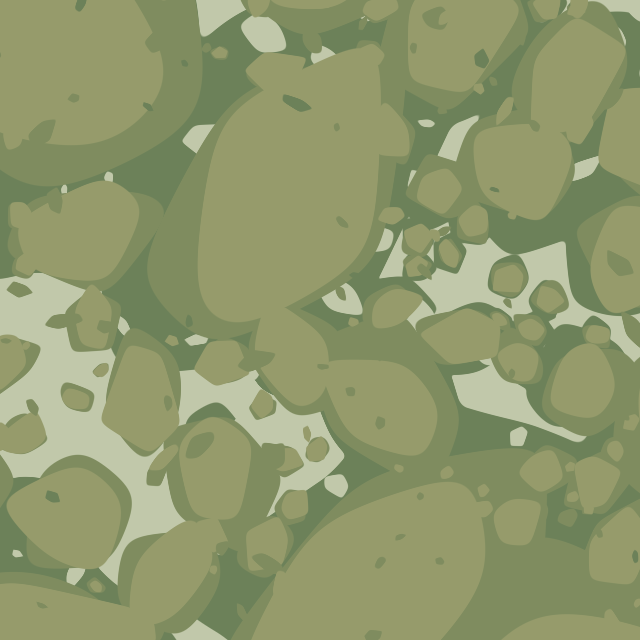
This pattern is drawn by a Shadertoy shader. Its source:

```glsl
// Flat camouflage of rounded pebbles with offset rims, pale gaps and small flecks.

const vec3 PALE  = vec3(0.755, 0.785, 0.665);
const vec3 DARK  = vec3(0.425, 0.507, 0.350);
const vec3 MID   = vec3(0.498, 0.550, 0.373);
const vec3 OLIVE = vec3(0.588, 0.608, 0.420);

const float TAU = 6.2832;
const int   LEVELS = 4;
const vec4  CELL = vec4(0.42, 0.20, 0.105, 0.052);   // grid pitch, big to tiny
const vec4  PRESENCE = vec4(0.75, 0.80, 0.75, 0.35); // chance that a cell holds a stone
const vec2  STONE_RADIUS = vec2(0.27, 0.42);         // in cells
const vec2  RIM_SCALE  = vec2(1.05, 1.36);           // mid tone around the core
const vec2  HALO_SCALE = vec2(1.30, 1.72);           // dark tone around the rim
const float JITTER = 0.40;
const float SPACING = 1.15;                          // clearance kept from larger stones
const float SHIFT = 0.34;                            // rim offset, in stone radii
const float MELT = 0.14;                             // softness of merging halos
const float CHANNEL_PITCH = 0.30;                    // size of the pale clearings
const float CHANNEL_DEPTH = 0.042;                   // how far they eat into halos
const float FIELD_ANGLE = 0.47;

vec3 hash3(vec2 cell, float salt) {
    vec3 q = fract(vec3(cell, salt) * vec3(0.1031, 0.1030, 0.0973));
    q += dot(q, q.yxz + 33.33);
    return fract((q.xxy + q.yxx) * q.zyx);
}

vec2 rotate(vec2 p, float a) {
    float c = cos(a), s = sin(a);
    return vec2(c * p.x - s * p.y, s * p.x + c * p.y);
}

float noise(vec2 p) {
    vec2 c = floor(p), f = smoothstep(0.0, 1.0, p - c);
    float low  = mix(hash3(c, 3.0).x, hash3(c + vec2(1, 0), 3.0).x, f.x);
    float high = mix(hash3(c + vec2(0, 1), 3.0).x, hash3(c + vec2(1, 1), 3.0).x, f.x);
    return mix(low, high, f.y);
}

// Rounded convex pebble: a soft maximum of five half-planes.
float pebble(vec2 p, float radius, float stretch, float seed) {
    vec2 q = rotate(p / radius, seed * TAU) * vec2(1.0 / stretch, stretch);
    float corner = fract(seed * 7.3);
    float edge = mix(4.0, 11.0, corner * corner);
    float sum = 0.0;
    for (int i = 0; i < 5; i++) {
        vec3 h = hash3(vec2(float(i), seed * 91.0), 5.0);
        float a = TAU * (float(i) + 0.5 * h.x) / 5.0;
        sum += exp(edge * (dot(q, vec2(cos(a), sin(a))) - mix(0.85, 1.2, h.y)));
    }
    return log(sum) / edge * radius;
}

float softMin(float a, float b, float k) {
    float h = max(k - abs(a - b), 0.0) / k;
    return min(a, b) - 0.25 * h * h * k;
}

// Centre and radius of the stone in a cell; zero radius means empty.
vec3 site(vec2 cell, int level) {
    vec3 h = hash3(cell, float(level) + 1.0);
    vec3 g = hash3(cell, float(level) + 11.0);
    float radius = g.x < PRESENCE[level] ? mix(STONE_RADIUS.x, STONE_RADIUS.y, h.z) : 0.0;
    return vec3(cell + 0.5 + JITTER * (h.xy - 0.5), radius) * CELL[level];
}

// Free space left at a point by the larger stones.
float room(vec2 c, int level) {
    float gap = 1.0;
    for (int k = 0; k < level; k++)
        for (int i = 0; i < 9; i++) {
            vec3 s = site(floor(c / CELL[k]) + vec2(i % 3 - 1, i / 3 - 1), k);
            if (s.z > 0.0) gap = min(gap, length(c - s.xy) - SPACING * s.z);
        }
    return gap;
}

// Distances to cores (x), rims (y) and halos (z) of all stones.
vec3 stones(vec2 p) {
    vec3 d = vec3(1.0);
    for (int level = 0; level < LEVELS; level++)
        for (int i = 0; i < 9; i++) {
            vec2 cell = floor(p / CELL[level]) + vec2(i % 3 - 1, i / 3 - 1);
            vec3 s = site(cell, level);
            vec2 q = p - s.xy;
            if (s.z <= 0.0 || length(q) > 3.0 * s.z) continue;
            float r = min(s.z, room(s.xy, level));
            if (r < 0.35 * s.z) continue;
            vec3 h = hash3(cell, float(level) + 21.0);
            vec3 g = hash3(cell, float(level) + 31.0);
            float stretch = mix(1.0, 1.25, g.z);
            vec2 shift = SHIFT * r * (g.xy - 0.5);
            d.x = min(d.x, pebble(q, r, stretch, h.x));
            d.y = min(d.y, pebble(q - shift, r * mix(RIM_SCALE.x, RIM_SCALE.y, h.y), stretch, h.x + 0.03));
            float halo = pebble(q + shift, r * mix(HALO_SCALE.x, HALO_SCALE.y, h.z), stretch, h.x + 0.06);
            d.z = softMin(d.z, halo, MELT * r);
        }
    return d;
}

// Sparse small chips; size is a range of radii in cells.
float chips(vec2 p, float pitch, float presence, vec2 size, float salt) {
    float d = 1.0;
    for (int i = 0; i < 9; i++) {
        vec2 cell = floor(p / pitch) + vec2(i % 3 - 1, i / 3 - 1);
        vec3 h = hash3(cell, salt), g = hash3(cell, salt + 7.0);
        float r = mix(size.x, size.y, g.y * g.y) * pitch;
        vec2 q = p - (cell + 0.2 + 0.6 * h.xy) * pitch;
        if (g.x < presence && length(q) < 3.0 * r)
            d = min(d, pebble(q, r, mix(1.05, 1.6, g.z), h.z));
    }
    return d;
}

void mainImage(out vec4 fragColor, in vec2 fragCoord) {
    float soft = 0.6 / iResolution.y;
    vec2 p = rotate(fragCoord / iResolution.y, FIELD_ANGLE) + vec2(3.1, 5.3);
    vec3 d = stones(p);
    d.z += CHANNEL_DEPTH * smoothstep(0.4, 0.75, noise(p / CHANNEL_PITCH));

    // Paint from the ground up
    vec3 color = mix(DARK, PALE, smoothstep(-soft, soft, d.z));
    color = mix(PALE, color, smoothstep(-soft, soft, chips(p, 0.10, 0.50, vec2(0.06, 0.30), 41.0)));
    color = mix(MID, color, smoothstep(-soft, soft, d.y));
    color = mix(OLIVE, color, smoothstep(-soft, soft, d.x));

    // Flecks on top
    color = mix(MID, color, smoothstep(-soft, soft, chips(p, 0.075, 0.28, vec2(0.07, 0.26), 61.0)));
    color = mix(OLIVE, color, smoothstep(-soft, soft, chips(p, 0.085, 0.28, vec2(0.07, 0.28), 81.0)));
    color = mix(DARK, color, smoothstep(-soft, soft, chips(p, 0.10, 0.14, vec2(0.05, 0.14), 101.0)));
    fragColor = vec4(color, 1.0);
}
```
